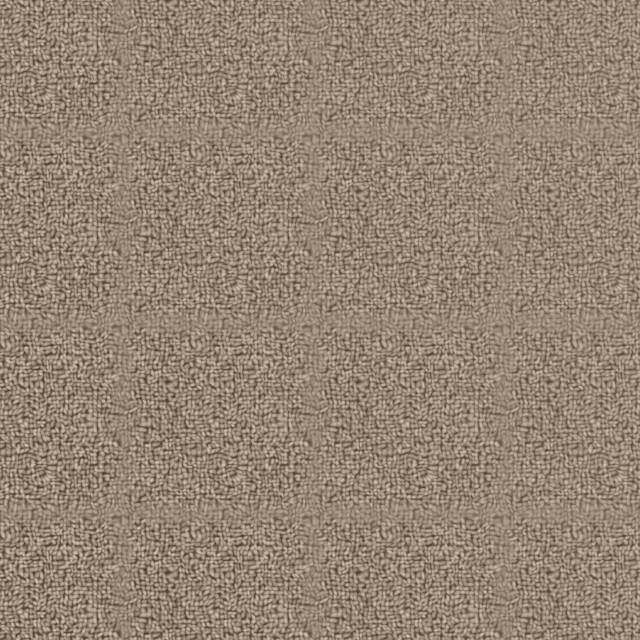
Write a WebGL 2 fragment shader that draws this texture.

```glsl
#version 300 es
precision highp float;
// Taupe crepe-weave cloth, tiled in a square grid with soft faded seams.

#define TILE 0.298                 // side of one repeat, in canvas units
#define SEAM_ORIGIN vec2(0.192, 0.197)
#define SEAM_WIDTH 0.026           // half width of the faded band
#define SEAM_CONTRAST 0.58
#define THREADS 42.0               // threads across one repeat
#define WARP 1.1                   // waviness of the threads, in threads
#define LEAN 0.36                  // tilt of each stitch, in radians
#define GRAIN 0.42                 // fine fibre variation
#define RELIEF_MEAN 0.57           // average stitch height
#define MID_TONE 0.68              // average position between the two colours

uniform vec2 u_resolution;
out vec4 fragColor;

const vec3 PIT_COLOR = vec3(0.31, 0.25, 0.18);
const vec3 YARN_COLOR = vec3(0.735, 0.675, 0.605);

vec2 hash2(vec2 p) {
    vec3 q = fract(p.xyx * vec3(0.1031, 0.1030, 0.0973));
    q += dot(q, q.yzx + 33.33);
    return fract((q.xx + q.yz) * q.zy);
}

// Two-channel value noise that wraps after the given period.
vec2 wrapNoise(vec2 p, float period) {
    vec2 cell = floor(p);
    vec2 f = fract(p);
    f = f * f * (3.0 - 2.0 * f);
    vec2 a = hash2(mod(cell, period));
    vec2 b = hash2(mod(cell + vec2(1, 0), period));
    vec2 c = hash2(mod(cell + vec2(0, 1), period));
    vec2 d = hash2(mod(cell + vec2(1, 1), period));
    return mix(mix(a, b, f.x), mix(c, d, f.x), f.y);
}

// Height of the tallest rounded stitch above a point in thread units.
float weave(vec2 p) {
    vec2 base = floor(p);
    float height = 0.0;
    for (int j = -1; j <= 1; j++) {
        for (int i = -1; i <= 1; i++) {
            vec2 cell = base + vec2(i, j);
            vec2 id = mod(cell, THREADS);
            vec2 rnd = hash2(id + 7.0);
            vec2 extra = hash2(id + 91.0);
            vec2 q = p - cell - 0.5 - 0.44 * (rnd - 0.5);

            // Alternate over and under, with occasional skipped stitches.
            float flip = step(0.82, extra.x);
            bool upright = mod(id.x + id.y + flip, 2.0) > 0.5;
            float angle = LEAN + 0.7 * (rnd.y - 0.5);
            q = mat2(cos(angle), -sin(angle), sin(angle), cos(angle)) * q;
            q = upright ? q.yx : q;

            vec2 scaled = q / vec2(0.84, 0.54);
            float dome = 1.0 - dot(scaled, scaled);
            height = max(height, dome * mix(0.68, 1.05, extra.y));
        }
    }
    return height;
}

vec3 cloth(vec2 uv) {
    vec2 tile = (uv - SEAM_ORIGIN) / TILE;

    // Wavy threads and fibre grain, identical in every repeat.
    vec2 wave = wrapNoise(tile * 14.0, 14.0) - 0.5;
    float height = weave(tile * THREADS + WARP * wave);
    float fibre = wrapNoise(tile * 78.0, 78.0).x - 0.5;
    float relief = height - RELIEF_MEAN + GRAIN * fibre;

    // Ragged-edged seams where the relief fades out gradually.
    vec2 ragged = wrapNoise(tile * 32.0, 32.0) - 0.5;
    vec2 toSeam = abs(fract(tile + 0.5) - 0.5) * TILE + 0.02 * ragged;
    vec2 fade = 1.0 - smoothstep(vec2(0.0), vec2(SEAM_WIDTH), toSeam);
    float seam = max(fade.x, fade.y);

    // Relief is deepest at the lower left and flattens to the upper right.
    float across = clamp(0.6 * uv.x + 0.4 * uv.y, 0.0, 1.0);
    float contrast = mix(1.08, 0.76, across) * mix(1.0, SEAM_CONTRAST, seam);
    float tone = MID_TONE + relief * contrast;
    tone += mix(-0.02, 0.02, across) + 0.012 * seam;
    return mix(PIT_COLOR, YARN_COLOR, clamp(tone, 0.0, 1.15));
}

void main() {
    // Four samples per pixel smooth the stitch edges.
    vec3 color = vec3(0.0);
    for (int k = 0; k < 4; k++) {
        vec2 offset = vec2(k % 2, k / 2) * 0.5 - 0.25;
        color += cloth((gl_FragCoord.xy + offset) / u_resolution);
    }
    fragColor = vec4(color / 4.0, 1.0);
}
```
